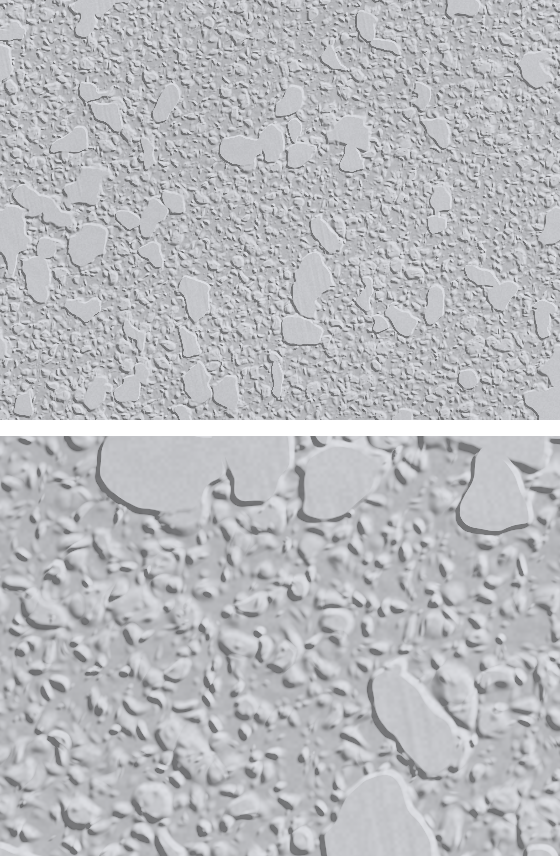
Top, the full canvas; bottom, a detail of the centre.
Write a Shadertoy shader that draws this texture.

```glsl
vec4 hash4(vec2 p) {
    vec4 q = fract(p.xyxy * vec4(0.1031, 0.1030, 0.0973, 0.1099));
    q += dot(q, q.wzxy + 33.33);
    return fract((q.xxyz + q.yzzw) * q.zywx);
}

float noise(vec2 p) {
    vec2 i = floor(p), f = fract(p);
    f = f * f * (3.0 - 2.0 * f);
    return mix(mix(hash4(i).x, hash4(i + vec2(1, 0)).x, f.x),
               mix(hash4(i + vec2(0, 1)).x, hash4(i + vec2(1, 1)).x, f.x), f.y);
}

vec2 warp(vec2 p) {
    return vec2(noise(p), noise(p + 41.7)) - 0.5;
}

// Scattered oval lumps, one per kept cell; plateau is the flat share of the radius
float lumps(vec2 p, float keep, float plateau) {
    float height = 0.0;
    for (int j = -1; j <= 1; j++)
    for (int i = -1; i <= 1; i++) {
        vec2 cell = floor(p) + vec2(i, j);
        vec4 rnd = hash4(cell + 150.0);
        if (rnd.z > keep) continue;
        vec2 d = p - cell - rnd.xy;
        float turn = 6.283 * rnd.w;
        d = mat2(cos(turn), sin(turn), -sin(turn), cos(turn)) * d;
        d.x *= 1.0 + 0.7 * fract(rnd.w * 13.0);
        float radius = 0.32 + 0.38 * fract(rnd.w * 7.0);
        float dome = 1.0 - smoothstep(plateau, 1.0, length(d) / radius);
        height = max(height, dome * (0.5 + 0.5 * fract(rnd.w * 29.0)));
    }
    return height;
}

// Height of the plaster: rough grains with trowelled flats on top
float relief(vec2 p) {
    vec2 bent = p + 0.010 * warp(p * 60.0);
    float fine = lumps(bent * 95.0, 0.9, 0.0);
    float medium = lumps(bent * 54.0 + 17.0, 0.9, 0.2);
    float coarse = lumps(bent * 28.0 + 31.0, 0.4, 0.5);
    float rough = max(0.7 * medium, 0.85 * coarse) + 0.27 * fine + 0.12 * noise(p * 110.0);

    vec2 torn = bent + 0.045 * warp(p * 22.0);
    float flatMask = min(1.0, 2.0 * lumps(torn * 12.0 + 5.0, 0.33, 0.8));
    float brushed = smoothstep(0.4, 0.7, noise(p * 7.0));
    float streaks = noise(vec2(p.x + 0.2 * p.y, p.y) * vec2(190.0, 18.0));
    float trowelled = 0.85 + 0.09 * noise(p * 38.0) + 0.07 * brushed * streaks;
    return mix(rough, trowelled, flatMask);
}

void mainImage(out vec4 fragColor, in vec2 fragCoord) {
    vec2 p = fragCoord / iResolution.y;

    // Raking light from the upper right
    vec2 toLight = 0.002 * normalize(vec2(0.65, 0.76));
    float lit = relief(p - toLight);
    float shaded = relief(p + toLight);
    float slope = clamp(lit - shaded, -0.32, 0.6);
    float tone = 0.775 + 0.095 * (1.0 - exp(-4.6 * slope));

    // Dim hollows, faint uneven paint and surface speckle
    tone -= 0.06 * (1.0 - smoothstep(0.0, 0.4, 0.5 * (lit + shaded)));
    tone += 0.02 * (noise(p * 4.0) - 0.5) + 0.03 * (noise(p * 340.0) - 0.5);

    fragColor = vec4(tone * vec3(0.99, 0.996, 1.015), 1.0);
}
```
